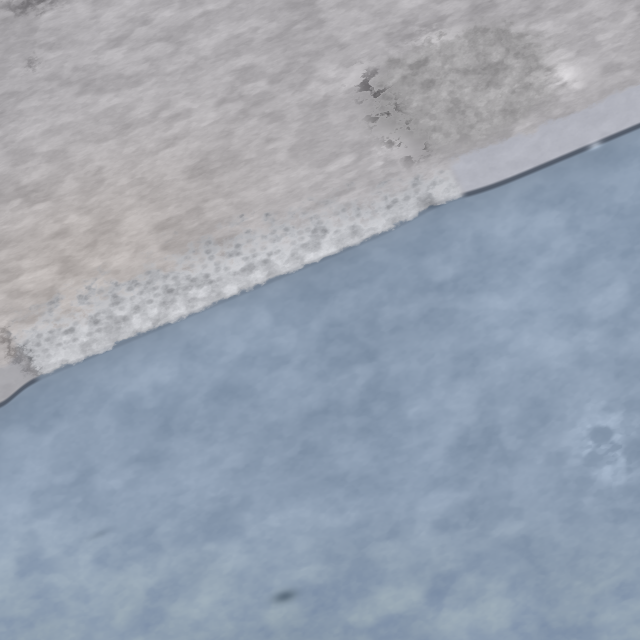
Write a Shadertoy shader that draws this texture.

```glsl
// Weathered concrete ground meeting a smooth blue slab along a chipped diagonal curb.
#define EDGE_BASE 0.385
#define EDGE_SLOPE 0.42
#define GRAIN_ANGLE 0.38
#define SLAB_COLOR vec3(0.545, 0.61, 0.69)
#define GROUND_COLOR vec3(0.675, 0.667, 0.68)
#define CHALK_COLOR vec3(0.755, 0.765, 0.785)
#define CURB_COLOR vec3(0.70, 0.71, 0.75)
#define GAP_COLOR vec3(0.29, 0.32, 0.37)
#define SLAB_MOTTLE 0.12
#define GROUND_GRAIN 0.17

vec2 hash2(vec2 p) {
    vec3 q = fract(p.xyx * vec3(0.1031, 0.1030, 0.0973));
    q += dot(q, q.yzx + 33.33);
    return fract((q.xx + q.yz) * q.zy);
}

// Cellular noise: x = smoothly blended cell value, y = nearest distance
vec2 cellular(vec2 p) {
    vec2 cell = floor(p), f = fract(p);
    float sum = 0.0, weight = 0.0, nearest = 2.0;
    for (int j = -1; j <= 1; j++)
    for (int i = -1; i <= 1; i++) {
        vec2 o = vec2(i, j);
        vec2 h = hash2(cell + o);
        vec2 r = o + 0.15 + 0.7 * h - f;
        float d2 = dot(r, r), w = exp(-7.0 * d2);
        sum += w * hash2(cell + o + 57.0).x;
        weight += w;
        nearest = min(nearest, d2);
    }
    return vec2(sum / weight, sqrt(nearest));
}

// Layered cellular values, centred on zero
float layers(vec2 p) {
    float total = 0.0, amp = 0.5;
    for (int i = 0; i < 4; i++) {
        total += amp * (cellular(p).x - 0.5);
        p = mat2(1.6, 1.1, -1.1, 1.6) * p + 19.0;
        amp *= 0.62;
    }
    return total;
}

// Soft elliptical spot of given centre, radii and tilt
float spot(vec2 p, vec2 center, vec2 radii, float tilt) {
    vec2 d = p - center;
    float c = cos(tilt), s = sin(tilt);
    d = vec2(c * d.x + s * d.y, c * d.y - s * d.x) / radii;
    return exp(-dot(d, d));
}

float segment(vec2 p, vec2 a, vec2 b) {
    vec2 ab = b - a;
    return length(p - a - ab * clamp(dot(p - a, ab) / dot(ab, ab), 0.0, 1.0));
}

float edgeHeight(float x) {
    float chip = (x - 0.69) / 0.06;
    return EDGE_BASE + EDGE_SLOPE * x - 0.017 * exp(-x * x * 900.0) + 0.009 * exp(-chip * chip);
}

vec3 slab(vec2 p, vec2 g, float d) {
    float mottle = layers(g * vec2(17.0, 26.0));
    float broad = layers(p * 4.0 + 7.0);
    vec3 col = SLAB_COLOR + SLAB_MOTTLE * mottle * vec3(1.0, 0.95, 0.9) + 0.06 * broad;
    col -= 0.035 * spot(p, vec2(0.57, 0.49), vec2(0.16, 0.08), 0.3);
    col -= 0.025 * spot(p, vec2(0.38, 0.29), vec2(0.18, 0.10), 0.2);
    col += 0.025 * spot(p, vec2(0.85, 0.50), vec2(0.18, 0.18), 0.0);
    col += 0.03 * spot(p, vec2(0.10, 0.14), vec2(0.25, 0.14), 0.3);
    col += vec3(0.01, 0.008, -0.02) * smoothstep(0.25, 0.0, p.y) * (0.5 + 2.0 * mottle);
    // Grey shade beside the edge, pale scuffs and one dark pit
    col = mix(col, vec3(0.48, 0.53, 0.59), 0.6 * exp(d * 32.0));
    col += 0.14 * spot(p, vec2(0.95, 0.30), vec2(0.04, 0.05), 0.3) * max(0.0, 0.3 + 3.0 * mottle);
    col -= 0.22 * spot(p, vec2(0.445, 0.068), vec2(0.019, 0.009), 0.3);
    col -= 0.08 * spot(p, vec2(0.155, 0.165), vec2(0.018, 0.005), 0.4);
    return col;
}

vec3 ground(vec2 p, vec2 g, float grit) {
    float streak = layers(g * vec2(24.0, 62.0));
    vec3 col = GROUND_COLOR + GROUND_GRAIN * streak + 0.05 * layers(p * 5.0);
    col += vec3(0.025, 0.01, -0.012) * spot(p, vec2(0.12, 0.58), vec2(0.3, 0.16), GRAIN_ANGLE);
    // Broken patch with dark crumbs and a lighter rim
    vec2 q = p + 0.035 * vec2(streak, grit);
    float patchMask = smoothstep(0.3, 0.6, spot(q, vec2(0.725, 0.865), vec2(0.17, 0.10), 0.3));
    col = mix(col, vec3(0.615, 0.61, 0.615) + 0.26 * grit, 0.85 * patchMask);
    float crack = segment(q, vec2(0.57, 0.875), vec2(0.64, 0.78));
    col -= 0.25 * exp(-crack * crack * 1500.0) * smoothstep(-0.02, 0.16, grit);
    col += 0.09 * spot(q, vec2(0.67, 0.945), vec2(0.06, 0.008), 0.25);
    col += 0.13 * spot(q, vec2(0.89, 0.885), vec2(0.03, 0.025), -0.5);
    col += 0.07 * spot(q, vec2(0.615, 0.76), vec2(0.025, 0.03), 0.0);
    col += 0.05 * spot(q, vec2(0.545, 0.87), vec2(0.035, 0.02), 0.3);
    col -= 0.2 * spot(q, vec2(0.05, 0.998), vec2(0.055, 0.012), 0.2);
    col -= 0.14 * spot(q, vec2(0.052, 0.90), vec2(0.012, 0.006), 0.0);
    return col;
}

void mainImage(out vec4 fragColor, in vec2 fragCoord) {
    vec2 p = fragCoord / iResolution.xy;
    float aa = 1.2 / iResolution.y;
    float c = cos(GRAIN_ANGLE), s = sin(GRAIN_ANGLE);
    vec2 g = vec2(c * p.x + s * p.y, c * p.y - s * p.x);
    float grit = layers(g * vec2(42.0, 60.0) + 31.0);
    float d = (p.y - edgeHeight(p.x)) * c;

    // Crumbled chalky strip between two intact curb pieces
    float leftEnd = 0.058 - 0.5 * d, rightEnd = 0.725 - 0.45 * d;
    float broken = smoothstep(-0.008, 0.008, p.x - leftEnd) * smoothstep(0.008, -0.008, p.x - rightEnd);
    float width = mix(0.085, 0.05, smoothstep(0.25, 0.7, p.x));
    float chalk = broken * smoothstep(0.025, -0.025, d - width + 0.09 * grit);
    vec3 col = ground(p, g, grit);
    float pits = smoothstep(0.42, 0.12, cellular(g * vec2(50.0, 75.0)).y);
    vec3 chalkCol = CHALK_COLOR + 0.30 * grit - 0.09 * pits * smoothstep(0.01, 0.04, d);
    col = mix(col, chalkCol, 0.85 * chalk);
    float curb = (1.0 - broken) * smoothstep(0.006, -0.006, d - 0.057 + 0.02 * grit);
    vec3 curbCol = mix(vec3(0.65, 0.65, 0.67), CURB_COLOR, step(0.4, p.x)) + 0.06 * grit;
    col = mix(col, curbCol, 0.9 * curb);
    float joint = segment(p + 0.03 * grit, vec2(0.005, 0.483), vec2(0.056, 0.412));
    col -= 0.15 * exp(-joint * joint * 16000.0);

    // Join the slab, then draw the gap under the intact curb
    float rough = d + 0.012 * grit * broken;
    col = mix(slab(p, g, min(d, 0.0)), col, smoothstep(-aa - 0.001, aa + 0.001, rough));
    float gap = smoothstep(0.0045 + aa, 0.001, abs(d + 0.001));
    col = mix(col, GAP_COLOR, gap * mix(0.85, 0.22, broken));
    col -= 0.16 * spot(p, vec2(0.674, 0.683), vec2(0.018, 0.008), 0.2);
    col += 0.3 * spot(p, vec2(0.93, 0.773), vec2(0.011, 0.005), 0.4);
    fragColor = vec4(clamp(col, 0.0, 1.0), 1.0);
}
```
